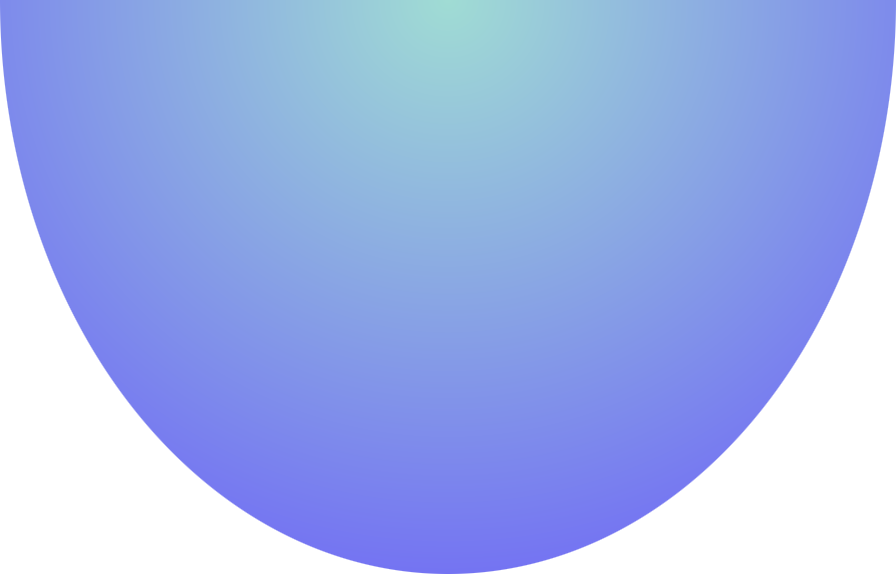
Write a Shadertoy shader that draws this background.

```glsl
void mainImage(out vec4 fragColor, in vec2 fragCoord) {
    vec2 uv = fragCoord / iResolution.xy;

    // Offset from the top centre, in canvas heights
    vec2 fromTop = (uv - vec2(0.5, 1.0)) * vec2(iResolution.x / iResolution.y, 1.0);

    // Circular glow, from mint at the top to violet at the bottom
    vec3 mint = vec3(0.627, 0.863, 0.831);
    vec3 violet = vec3(0.455, 0.453, 0.950);
    vec3 glow = mix(mint, violet, clamp(length(fromTop), 0.0, 1.0));

    // Half ellipse hanging from the top edge, over white
    float ellipse = length((uv - vec2(0.5, 1.0)) * vec2(2.0, 1.0)) - 1.0;
    float inside = clamp(0.5 - ellipse / fwidth(ellipse), 0.0, 1.0);

    fragColor = vec4(mix(vec3(1.0), glow, inside), 1.0);
}
```
